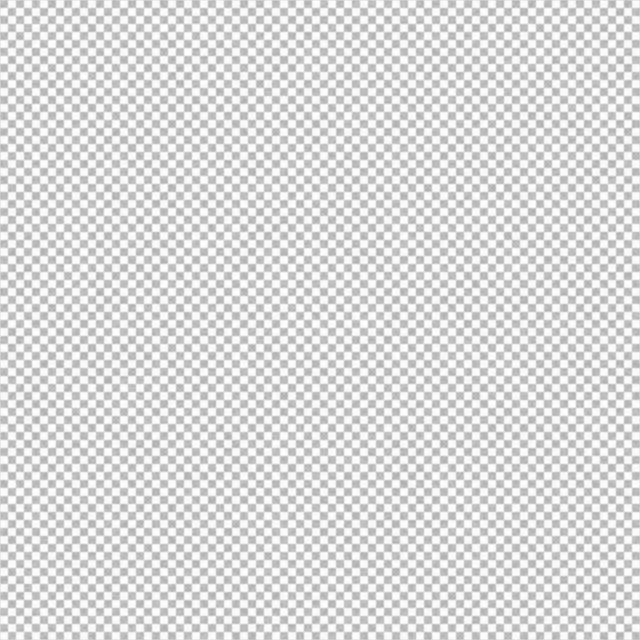
This pattern is drawn by a WebGL 1 fragment shader. Its source:

```glsl
precision highp float;

uniform vec2 u_resolution;

const float CELLS = 80.0;          // 40 light and dark pairs per side
const float EDGE_SOFTNESS = 0.12;  // half width of an edge, in cells
const float PI = 3.14159;

float hash(vec2 p) {
  vec3 q = fract(vec3(p.xyx) * 0.1031);
  q += dot(q, q.yzx + 33.33);
  return fract((q.x + q.y) * q.z);
}

// Value noise that wraps after a whole number of lattice steps
float tiledNoise(vec2 uv, float steps) {
  vec2 p = uv * steps;
  vec2 i = floor(p);
  vec2 f = fract(p);
  f = f * f * (3.0 - 2.0 * f);
  vec2 a = mod(i, steps);
  vec2 b = mod(i + 1.0, steps);
  float low = mix(hash(a), hash(vec2(b.x, a.y)), f.x);
  float high = mix(hash(vec2(a.x, b.y)), hash(b), f.x);
  return mix(low, high, f.y);
}

// Soft square wave that changes sign at every whole number
vec2 squareWave(vec2 p, float softness) {
  return clamp(sin(PI * p) / (PI * softness), -1.0, 1.0);
}

// 1 in light cells, 0 in dark cells
float checker(vec2 p, float softness) {
  vec2 wave = squareWave(p, softness);
  return 0.5 + 0.5 * wave.x * wave.y;
}

void main() {
  vec2 uv = gl_FragCoord.xy / u_resolution;
  float halfPixel = 0.5 * CELLS / min(u_resolution.x, u_resolution.y);
  float light = checker(uv * CELLS, max(EDGE_SOFTNESS, halfPixel));

  // Fine grain with a faint blocky drift, stronger in the dark cells
  float grain = tiledNoise(uv, 320.0) - 0.5;
  float drift = tiledNoise(uv, 64.0) - 0.5;
  float wear = 0.08 * grain + 0.02 * drift;

  float darkTone = 0.73 + wear;
  float lightTone = 0.983 + 0.35 * wear;
  gl_FragColor = vec4(vec3(mix(darkTone, lightTone, light)), 1.0);
}
```
